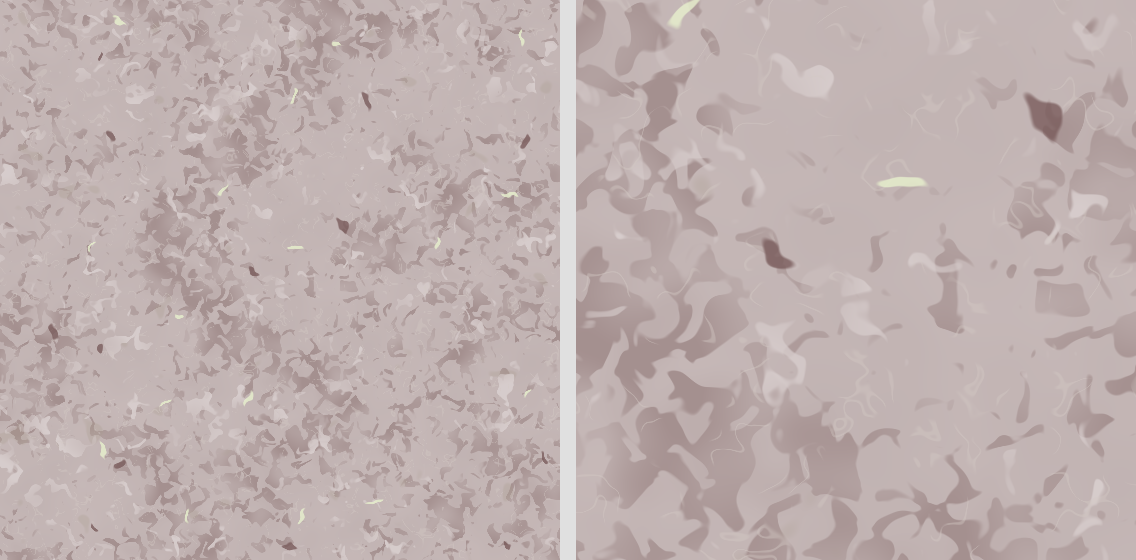
Left, the full canvas; right, a detail of the centre.
Write a three.js fragment shader that draws this texture.

```glsl
varying vec2 vUv;

const vec3 BASE = vec3(0.766, 0.712, 0.709);
const vec3 STAIN = vec3(0.645, 0.565, 0.562);
const vec3 CHALK = vec3(0.845, 0.805, 0.803);
const vec3 THREAD = vec3(0.825, 0.785, 0.765);
const vec3 OLIVE = vec3(0.66, 0.61, 0.55);
const vec3 BROWN = vec3(0.46, 0.34, 0.34);
const vec3 PALE_GREEN = vec3(0.90, 0.93, 0.80);

const float STAIN_SCALE = 46.0;
const float STAIN_LEVEL = 0.20;
const float CHALK_SCALE = 27.0;
const float CHALK_LEVEL = 0.40;
const float THREAD_SCALE = 34.0;
const float THREAD_OPACITY = 0.42;
const float EDGE = 0.055;
const float BROWN_CELLS = 7.0;
const float GREEN_CELLS = 8.0;
const mat2 TURN = mat2(0.8, 0.6, -0.6, 0.8);

vec2 hash2(vec2 p) {
  vec3 q = fract(vec3(p.xyx) * vec3(0.1031, 0.1030, 0.0973));
  q += dot(q, q.yzx + 33.33);
  return fract((q.xx + q.yz) * q.zy);
}

vec2 direction(vec2 cell) {
  float a = 6.2832 * hash2(cell + 71.0).x;
  return vec2(cos(a), sin(a));
}

// Gradient noise, centred on zero
float noise(vec2 p) {
  vec2 i = floor(p), f = fract(p);
  vec2 u = f * f * f * (f * (f * 6.0 - 15.0) + 10.0);
  vec2 e = vec2(1.0, 0.0);
  float a = dot(direction(i), f);
  float b = dot(direction(i + e.xy), f - e.xy);
  float c = dot(direction(i + e.yx), f - e.yx);
  float d = dot(direction(i + e.xx), f - e.xx);
  return mix(mix(a, b, u.x), mix(c, d, u.x), u.y);
}

vec2 warp(vec2 p) {
  return vec2(noise(p + 17.3), noise(TURN * p + 91.7));
}

float ragged(vec2 p) {
  return noise(p) + 0.45 * noise(TURN * p * 2.1 + 40.0);
}

float above(float value, float level) {
  return smoothstep(level - EDGE, level + EDGE, value);
}

// Sparse, bent slivers: one candidate per jittered cell
float flecks(vec2 p, float cells, float chance, vec2 size, float seed) {
  vec2 bent = p + 0.009 * warp(p * 60.0 + seed);
  vec2 home = floor(p * cells);
  float cover = 0.0;
  for (int y = -1; y <= 1; y++) {
    for (int x = -1; x <= 1; x++) {
      vec2 cell = home + vec2(float(x), float(y));
      vec2 pick = hash2(cell + seed);
      vec2 centre = (cell + 0.15 + 0.7 * hash2(cell + seed + 9.0)) / cells;
      vec2 axis = direction(cell + seed);
      vec2 d = bent - centre;
      vec2 local = vec2(dot(d, axis), dot(d, vec2(-axis.y, axis.x)));
      float r = length(local / (size * mix(0.6, 1.25, pick.y)));
      cover = max(cover, step(pick.x, chance) * (1.0 - smoothstep(0.75, 1.1, r)));
    }
  }
  return cover;
}

void main() {
  vec2 p = vUv + 3.0;

  // Cloudy ground
  float cloud = noise(p * 9.0) + 0.6 * noise(TURN * p * 23.0);
  vec3 colour = BASE + 0.016 * cloud;

  // Branching stains, gathered in broad drifts
  float drift = 0.65 * noise(p * 4.6 + 5.0) + 0.5 * noise(TURN * p * 11.0);
  vec2 q = p * STAIN_SCALE + 0.9 * warp(p * 38.0);
  float strength = clamp(0.62 + 0.9 * noise(p * 19.0 + 30.0) + 0.4 * drift, 0.25, 1.0);
  float stain = above(ragged(q) + drift, STAIN_LEVEL);
  colour = mix(colour, STAIN, stain * strength);
  float haze = smoothstep(0.05, 0.5, drift + 0.3 * noise(p * 30.0));
  colour = mix(colour, STAIN, 0.22 * haze);

  // Rare olive tints
  float tint = above(ragged(p * 16.0 + 8.0), 0.50);
  colour = mix(colour, OLIVE, 0.28 * tint);

  // Chalky chips, mostly away from the stains
  vec2 c = p * CHALK_SCALE + 0.7 * warp(p * 45.0 + 60.0);
  float chips = ragged(c + 50.0) + 0.45 * noise(p * 6.0 + 25.0) - 0.25 * drift;
  float chipOpacity = clamp(0.6 + 1.1 * noise(p * 15.0 + 12.0), 0.25, 0.95);
  colour = mix(colour, CHALK, above(chips, CHALK_LEVEL) * chipOpacity);

  // Broken hair-thin threads along noise contours
  vec2 t = p * THREAD_SCALE + warp(p * 50.0 + 33.0);
  float line = 1.0 - smoothstep(0.012, 0.05, abs(noise(t + 20.0) - 0.12));
  float gaps = smoothstep(0.06, 0.18, noise(p * 31.0 + 77.0));
  colour = mix(colour, THREAD, THREAD_OPACITY * line * gaps);

  // Dark and pale accents
  float brown = flecks(p, BROWN_CELLS, 0.27, vec2(0.014, 0.006), 13.0);
  float green = flecks(p, GREEN_CELLS, 0.30, vec2(0.013, 0.0032), 47.0);
  colour = mix(colour, BROWN, 0.75 * brown);
  colour = mix(colour, PALE_GREEN, 0.85 * green);

  gl_FragColor = vec4(colour, 1.0);
}
```
